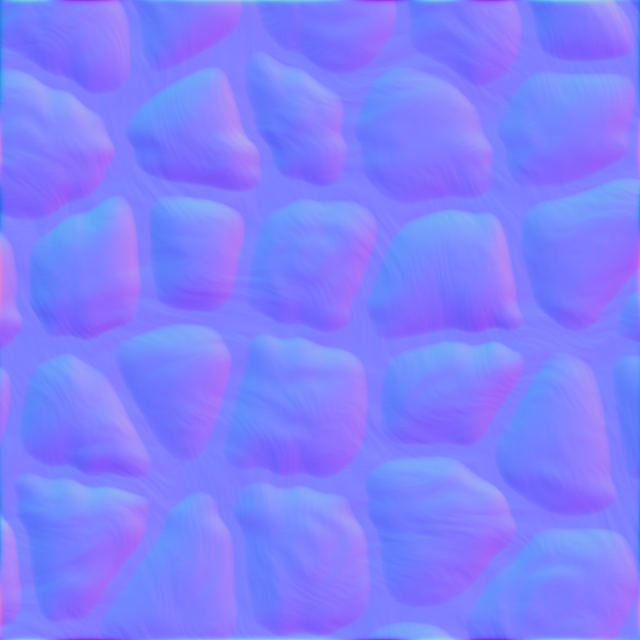
This texture map is drawn by a WebGL 2 fragment shader. Its source:

```glsl
#version 300 es
precision highp float;

uniform vec2 u_resolution;
out vec4 fragColor;

// Stone layout, lengths in canvas units
const vec2 GRID = vec2(5.1, 4.4);
const float JITTER = 0.66;
const float CORNER_SHARPNESS = 65.0;
const float JOINT = 0.008;
const float BEVEL = 0.010;
const float RISE = 0.0165;
const float SHARP_SIDE = 0.023;
const float SOFT_SIDE = 0.050;
const vec2 SHARP_DIRECTION = vec2(0.85, 0.53);

// Surface relief
const float EDGE_WARP = 0.007;
const int WRINKLE_LAYERS = 6;
const float WRINKLE_SCALE = 20.0;
const float WRINKLE_SLOPE = 0.036;
const float WRINKLE_FADE = 0.84;
const float RING_FREQUENCY = 95.0;
const float RING_SLOPE = 0.085;

// Shading
const float SAMPLE_STEP = 0.0017;
const float RIM_WIDTH = 0.003;
const float RIM_SLOPE = 0.9;

vec2 hash2(vec2 cell) {
    vec3 v = fract(cell.xyx * vec3(0.1031, 0.1030, 0.0973));
    v += dot(v, v.yzx + 33.33);
    return fract((v.xx + v.yz) * v.zy);
}

vec2 stoneCentre(vec2 cell) {
    return (cell + 0.5 + JITTER * (hash2(cell + 17.0) - 0.5)) / GRID;
}

// Slow bending of the joints
vec2 bend(vec2 p) {
    vec2 wave = sin(p.yx * vec2(23.0, 19.0) + vec2(1.3, 4.1));
    return p + EDGE_WARP * (wave + 0.5 * sin(p.yx * 47.0 + 3.0 * wave));
}

// Curling fine creases from folded sine layers
float wrinkles(vec2 p) {
    const mat2 TURN = mat2(0.80, 0.60, -0.60, 0.80);
    vec2 q = p * WRINKLE_SCALE;
    float frequency = WRINKLE_SCALE;
    float slope = WRINKLE_SLOPE;
    float height = 0.0;
    for (int i = 0; i < WRINKLE_LAYERS; i++) {
        q = TURN * q;
        q += 0.75 * sin(0.65 * q.yx + vec2(1.7, 3.9) * float(i + 1));
        height += slope / frequency * sin(q.x + 0.4 * q.y) * (0.6 + 0.4 * sin(0.37 * q.y));
        q *= 2.0;
        frequency *= 2.0;
        slope *= WRINKLE_FADE;
    }
    return height;
}

// Rounded distance to the stone border; also gives the stone's cell and centre
float stoneEdge(vec2 p, out vec2 stone, out vec2 centre) {
    vec2 base = floor(p * GRID);
    float nearest = 1e3;
    for (int y = -1; y <= 1; y++)
    for (int x = -1; x <= 1; x++) {
        vec2 cell = base + vec2(x, y);
        vec2 site = stoneCentre(cell);
        float d = distance(p, site);
        if (d < nearest) {
            nearest = d;
            stone = cell;
            centre = site;
        }
    }
    float total = 0.0;
    for (int y = -2; y <= 2; y++)
    for (int x = -2; x <= 2; x++) {
        if (x == 0 && y == 0) continue;
        vec2 site = stoneCentre(stone + vec2(x, y));
        float d = dot(0.5 * (centre + site) - p, normalize(site - centre));
        total += exp(-CORNER_SHARPNESS * d);
    }
    return -log(total) / CORNER_SHARPNESS;
}

float surface(vec2 p) {
    vec2 stone, centre;
    vec2 q = bend(p);
    float inside = max(stoneEdge(q, stone, centre) - JOINT, 0.0);
    inside *= inside / (inside + BEVEL);

    // Steeper flank on one side of every stone
    vec2 offset = q - centre;
    float side = 0.5 + 0.5 * dot(offset, SHARP_DIRECTION) / (length(offset) + 0.03);
    float lift = 1.0 - exp(-inside / mix(SOFT_SIDE, SHARP_SIDE, side));

    // Worn rings and dents within the stone
    vec2 seed = hash2(stone + 5.0);
    vec2 drift = sin(offset.yx * 38.0 + 6.28 * seed);
    float patchy = 0.5 + 0.5 * sin(dot(offset, vec2(31.0, -24.0)) + 9.0 * seed.y);
    float ring = sin(RING_FREQUENCY * inside + 1.6 * drift.x + 1.2 * drift.y);
    float rings = RING_SLOPE / RING_FREQUENCY * patchy * ring * lift;

    return RISE * (0.8 + 0.4 * seed.x) * lift + rings + wrinkles(p);
}

// Thin broken seam along the canvas border
vec2 rimSlope(vec2 p) {
    vec2 low = exp(-p / RIM_WIDTH);
    vec2 high = exp((p - 1.0) / RIM_WIDTH);
    vec2 change = sin(p.yx * vec2(17.0, 21.0) + 2.0 * sin(p.yx * 9.0));
    return RIM_SLOPE * (low + high) * change;
}

void main() {
    vec2 p = gl_FragCoord.xy / u_resolution;
    vec2 e = vec2(SAMPLE_STEP, 0.0);
    vec2 slope = vec2(surface(p + e.xy) - surface(p - e.xy),
                      surface(p + e.yx) - surface(p - e.yx)) / (2.0 * SAMPLE_STEP);
    vec3 normal = normalize(vec3(rimSlope(p) - slope, 1.0));
    fragColor = vec4(0.5 + 0.5 * normal, 1.0);
}
```
